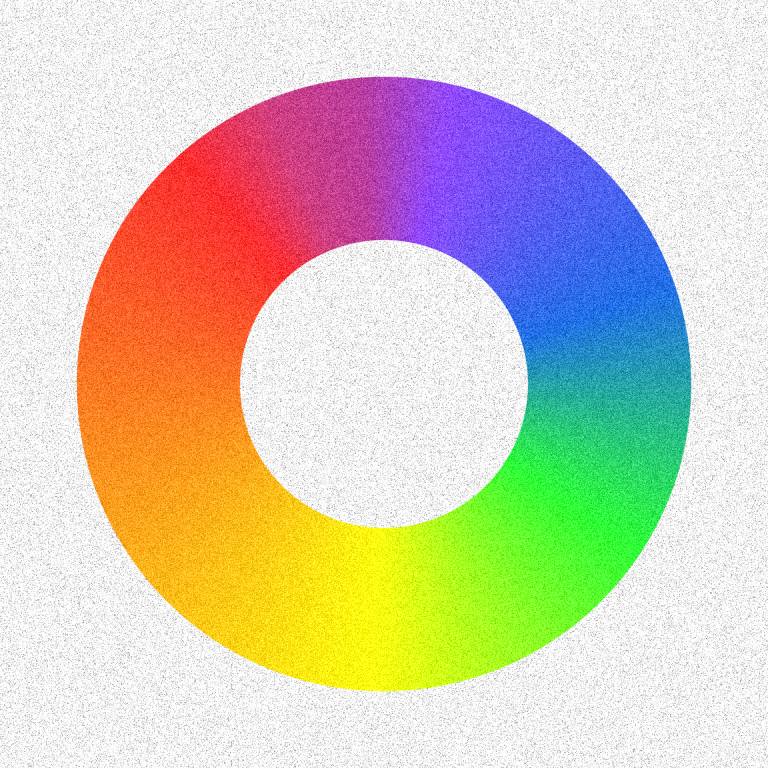
Reproduce this background procedurally as a WebGL 1 fragment shader.

```glsl
precision highp float;
// A grainy rainbow ring with an angular gradient on speckled white paper.

uniform vec2 u_resolution;

// Ring geometry, in units of the canvas
const float OUTER_RADIUS = 0.4;
const float INNER_RADIUS = 0.1875;

// Grain
const float GRAIN_CELLS = 1152.0;
const float RING_GRAIN = 0.32;
const float SPECK_DEPTH = 0.52;
const float SPECK_RARITY = 8.0;

// Gradient stops, in degrees counterclockwise from the blue stop
const float BLUE_HEADING = 18.0;
const float VIOLET_STOP = 58.0;
const float MAGENTA_STOP = 77.0;
const float ROSE_STOP = 94.0;
const float RED_STOP = 113.0;
const float YELLOW_STOP = 250.0;
const float GREEN_STOP = 309.0;

const vec3 PAPER = vec3(1.0);
const vec3 BLUE = vec3(0.13, 0.44, 0.90);
const vec3 VIOLET = vec3(0.56, 0.29, 1.0);
const vec3 MAGENTA = vec3(0.73, 0.24, 0.62);
const vec3 ROSE = vec3(0.81, 0.25, 0.51);
const vec3 RED = vec3(1.0, 0.18, 0.19);
const vec3 YELLOW = vec3(1.0, 1.0, 0.05);
const vec3 GREEN = vec3(0.18, 1.0, 0.21);

float hash(vec2 p) {
  vec3 q = fract(vec3(p.xyx) * 0.1031);
  q += dot(q, q.yzx + 33.33);
  return fract((q.x + q.y) * q.z);
}

// Grain averaged over one pixel: x is even grain, y is sparse specks
vec2 filteredGrain(vec2 p, float pixel) {
  vec2 sum = vec2(0.0);
  for (int i = 0; i < 3; i++) {
    for (int j = 0; j < 3; j++) {
      vec2 offset = (vec2(float(i), float(j)) - 1.0) * pixel / 3.0;
      float h = hash(floor((p + offset + 0.5) * GRAIN_CELLS) + 17.0);
      sum += vec2(h, pow(h, SPECK_RARITY));
    }
  }
  return sum / 9.0;
}

float ramp(float start, float end, float x) {
  return clamp((x - start) / (end - start), 0.0, 1.0);
}

// Piecewise linear gradient around the ring
vec3 wheelColor(vec2 p) {
  float a = mod(degrees(atan(p.y, p.x)) - BLUE_HEADING, 360.0);
  vec3 c = mix(BLUE, VIOLET, ramp(0.0, VIOLET_STOP, a));
  c = mix(c, MAGENTA, ramp(VIOLET_STOP, MAGENTA_STOP, a));
  c = mix(c, ROSE, ramp(MAGENTA_STOP, ROSE_STOP, a));
  c = mix(c, RED, ramp(ROSE_STOP, RED_STOP, a));
  c = mix(c, YELLOW, ramp(RED_STOP, YELLOW_STOP, a));
  c = mix(c, GREEN, ramp(YELLOW_STOP, GREEN_STOP, a));
  return mix(c, BLUE, ramp(GREEN_STOP, 360.0, a));
}

void main() {
  float size = min(u_resolution.x, u_resolution.y);
  vec2 p = (gl_FragCoord.xy - 0.5 * u_resolution) / size;
  float radius = length(p);
  float edge = 0.75 / size;
  vec2 grain = filteredGrain(p, 1.0 / size);

  // Paper with sparse dark specks, ring with even grain
  vec3 paper = PAPER - SPECK_DEPTH * grain.y;
  vec3 ring = clamp(wheelColor(p) + RING_GRAIN * (0.5 - grain.x), 0.0, 1.0);

  float halfWidth = 0.5 * (OUTER_RADIUS - INNER_RADIUS);
  float dist = abs(radius - INNER_RADIUS - halfWidth) - halfWidth;
  float coverage = 1.0 - smoothstep(-edge, edge, dist);
  gl_FragColor = vec4(mix(paper, ring, coverage), 1.0);
}
```
